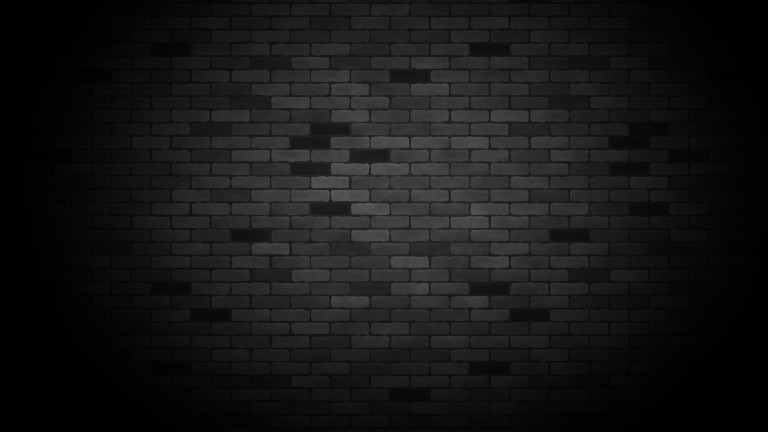
Write a WebGL 2 fragment shader that draws this texture.

```glsl
#version 300 es
precision highp float;
// A dim wall of rough grey bricks in half-shifted courses, lit by one soft oval glow.
// Each brick is a noise-warped rounded box with its own tone; a few burnt bricks
// recur in a block of 24 courses by 8 bricks. Lengths are in canvas heights.

uniform vec2 u_resolution;
out vec4 outColor;

const vec2 BRICK = vec2(0.09225, 0.03076);     // pitch of one brick
const vec2 WALL_ORIGIN = vec2(0.3495, 0.0069); // measured from the top left
const vec2 BLOCK = vec2(8.0, 24.0);            // repeat, in bricks and courses
const vec2 HALF_SIZE = vec2(1.43, 0.43);       // brick face, in course heights
const float CORNER = 0.20;
const float ROUGHNESS = 0.15;
const float MORTAR_TONE = 0.56;
const float BURNT_TONE = 0.40;
const float SMOKY_TONE = 0.64;

const vec2 GLOW_CENTRE = vec2(0.920, 0.565);
const vec2 GLOW_RADII = vec2(0.694, 0.556);
const float GLOW_REACH = 1.35;
const float GLOW_LEVEL = 0.285;

// Burnt and smoky bricks as (column, course) within the block
const vec2 BURNT[10] = vec2[10](
  vec2(0, 3), vec2(6, 5), vec2(4, 9), vec2(4, 10), vec2(5, 11),
  vec2(4, 12), vec2(4, 15), vec2(2, 17), vec2(0, 21), vec2(1, 23));
const vec2 SMOKY[7] = vec2[7](
  vec2(3, 4), vec2(2, 7), vec2(1, 9), vec2(5, 18),
  vec2(7, 18), vec2(3, 20), vec2(5, 21));

float hash(vec2 p) {
  vec3 q = fract(vec3(p.xyx) * 0.1031);
  q += dot(q, q.yzx + 33.33);
  return fract((q.x + q.y) * q.z);
}

float noise(vec2 p) {
  vec2 i = floor(p);
  vec2 f = fract(p);
  f = f * f * (3.0 - 2.0 * f);
  float low = mix(hash(i), hash(i + vec2(1, 0)), f.x);
  float high = mix(hash(i + vec2(0, 1)), hash(i + vec2(1, 1)), f.x);
  return mix(low, high, f.y);
}

float fbm(vec2 p) {
  float sum = 0.0;
  float gain = 0.5;
  for (int i = 0; i < 4; i++) {
    sum += gain * noise(p);
    p = p * 2.03 + 17.3;
    gain *= 0.5;
  }
  return sum / 0.9375;
}

float roundedBox(vec2 p, vec2 halfSize, float radius) {
  vec2 d = abs(p) - halfSize + radius;
  return length(max(d, 0.0)) + min(max(d.x, d.y), 0.0) - radius;
}

// Tone of one brick: random, unless it is burnt or smoky
float brickTone(vec2 id) {
  vec2 cell = mod(id, BLOCK);
  float tone = mix(0.80, 1.12, hash(cell + 41.0));
  for (int i = 0; i < 10; i++) {
    if (distance(cell, BURNT[i]) < 0.5) tone = BURNT_TONE;
  }
  for (int i = 0; i < 7; i++) {
    if (distance(cell, SMOKY[i]) < 0.5) tone = SMOKY_TONE;
  }
  return tone;
}

float wall(vec2 p) {
  // Courses count downwards; even ones shift by half a brick
  vec2 grid = (vec2(p.x, 1.0 - p.y) - WALL_ORIGIN) / BRICK;
  float course = floor(grid.y);
  grid.x += 0.5 * (1.0 - mod(course, 2.0));
  vec2 id = vec2(floor(grid.x), course);
  vec2 local = (fract(grid) - 0.5) * vec2(BRICK.x / BRICK.y, 1.0);

  // Chipped outline
  vec2 grain = p / BRICK.y + 80.0;
  float chip = fbm(grain * 2.6) - 0.5;
  float edge = roundedBox(local, HALF_SIZE, CORNER) + ROUGHNESS * chip;
  float blur = max(0.05, 0.65 / (u_resolution.y * BRICK.y));
  float face = 1.0 - smoothstep(-blur, blur, edge);

  // Brushed face, paler along its upper rim, and uneven mortar
  float stain = fbm(grain * vec2(0.5, 1.1) + 9.0);
  float speck = fbm(grain * vec2(2.0, 3.6));
  float rim = smoothstep(-0.22, -0.05, edge) * smoothstep(0.3, -0.4, local.y);
  float brick = brickTone(id) * (0.70 + 0.42 * stain + 0.18 * speck + 0.10 * rim);
  float mortar = MORTAR_TONE * (0.75 + 0.45 * speck);
  return mix(mortar, brick, face);
}

void main() {
  vec2 p = gl_FragCoord.xy / u_resolution.y;
  float away = length((p - GLOW_CENTRE) / GLOW_RADII);
  float glow = GLOW_LEVEL * (1.0 - smoothstep(0.0, GLOW_REACH, away));
  outColor = vec4(vec3(glow * wall(p)), 1.0);
}
```
